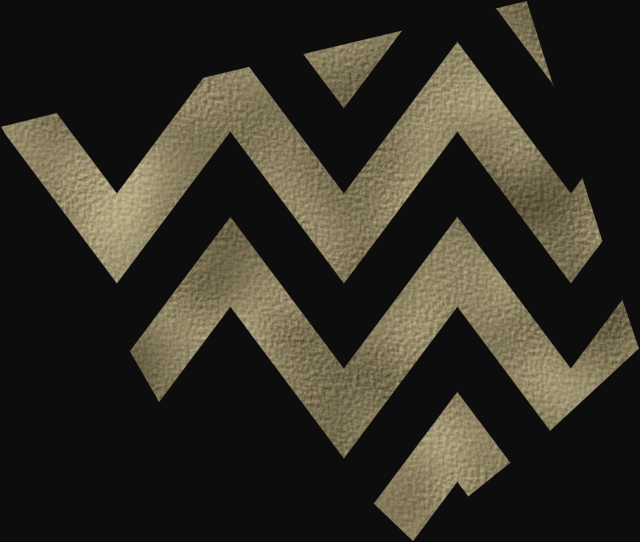
Write a Shadertoy shader that draws this pattern.

```glsl
const vec3 BLACK = vec3(0.05);
const vec3 GOLD_DARK = vec3(0.37, 0.33, 0.235);
const vec3 GOLD_LIGHT = vec3(0.67, 0.63, 0.485);
const float ASPECT = 1.18;
const int CORNERS = 13;

// Unit gradient for a lattice cell, wrapped to the period
vec2 cellGradient(vec2 cell, vec2 period) {
    vec2 c = mod(cell, period);
    vec3 q = fract(c.xyx * vec3(0.1031, 0.1030, 0.0973) + 0.137);
    q += dot(q, q.yzx + 33.33);
    float angle = 6.28319 * fract((q.x + q.y) * q.z);
    return vec2(cos(angle), sin(angle));
}

// Gradient noise that repeats after a whole number of cells
float gradientNoise(vec2 p, vec2 period) {
    vec2 i = floor(p), f = fract(p);
    vec2 u = f * f * f * (f * (f * 6.0 - 15.0) + 10.0);
    vec2 e = vec2(1.0, 0.0);
    float a = dot(cellGradient(i, period), f);
    float b = dot(cellGradient(i + e.xy, period), f - e.xy);
    float c = dot(cellGradient(i + e.yx, period), f - e.yx);
    float d = dot(cellGradient(i + e.xx, period), f - e.xx);
    return mix(mix(a, b, u.x), mix(c, d, u.x), u.y);
}

// Signed distance to a closed polygon
float polygonDistance(vec2 p, vec2 corners[CORNERS]) {
    float nearest = dot(p - corners[0], p - corners[0]);
    float side = 1.0;
    for (int i = 0, j = CORNERS - 1; i < CORNERS; j = i, i++) {
        vec2 edge = corners[j] - corners[i];
        vec2 w = p - corners[i];
        vec2 gap = w - edge * clamp(dot(w, edge) / dot(edge, edge), 0.0, 1.0);
        nearest = min(nearest, dot(gap, gap));
        bvec3 crossing = bvec3(p.y >= corners[i].y, p.y < corners[j].y,
                               edge.x * w.y > edge.y * w.x);
        if (all(crossing) || all(not(crossing))) side = -side;
    }
    return side * sqrt(nearest);
}

// Signed distance to stacked zigzag bands; pitch is (across, down)
float chevronDistance(vec2 p, vec2 valley, vec2 pitch, float rise, float thickness) {
    float zigzag = 2.0 * abs(fract((p.x - valley.x) / pitch.x + 0.5) - 0.5);
    float y = p.y - valley.y - rise * zigzag;
    float row = abs(mod(y + 0.5 * pitch.y, pitch.y) - 0.5 * pitch.y);
    float slope = 2.0 * rise / pitch.x;
    return (row - 0.5 * thickness) / sqrt(1.0 + slope * slope);
}

// Embossed grain: height difference along the light direction
float emboss(vec2 uv, vec2 cells) {
    vec2 p = uv * cells;
    vec2 toLight = vec2(-0.3, 0.35);
    return gradientNoise(p + toLight, cells) - gradientNoise(p - toLight, cells);
}

vec3 foil(vec2 uv) {
    // Broad soft sheen
    float sheen = gradientNoise(uv * vec2(6.0, 5.0) + 0.35, vec2(6.0, 5.0));
    sheen += 0.35 * gradientNoise(uv * vec2(11.0, 9.0), vec2(11.0, 9.0));

    // Crinkled grain, rougher in some patches
    float patches = gradientNoise(uv * vec2(8.0, 7.0) + 0.6, vec2(8.0, 7.0));
    float roughness = 0.36 + 0.3 * patches;
    float grain = emboss(uv, vec2(150.0, 127.0))
                + 0.6 * emboss(uv, vec2(270.0, 229.0));

    float tone = 0.53 + 0.85 * sheen + roughness * grain;
    return mix(GOLD_DARK, GOLD_LIGHT, clamp(tone, -0.45, 1.3));
}

void mainImage(out vec4 fragColor, in vec2 fragCoord) {
    vec2 uv = fragCoord / iResolution.xy;
    vec2 p = uv * vec2(ASPECT, 1.0);

    // Ragged outline that trims the bands, clear of the canvas edges
    vec2 outline[CORNERS] = vec2[CORNERS](
        vec2(0.002, 0.766), vec2(0.105, 0.7915), vec2(0.215, 0.795),
        vec2(0.377, 0.857), vec2(0.971, 0.998), vec2(1.111, 0.554),
        vec2(1.178, 0.357), vec2(1.014, 0.205), vec2(0.761, 0.002),
        vec2(0.689, 0.071), vec2(0.634, 0.077), vec2(0.425, 0.323),
        vec2(0.294, 0.257));

    float bands = chevronDistance(p, vec2(0.634, 0.237), vec2(0.4185, 0.323), 0.28, 0.166);
    float shape = max(bands, polygonDistance(p, outline));

    float blur = 0.75 / iResolution.y;
    float coverage = 1.0 - smoothstep(-blur, blur, shape);
    fragColor = vec4(mix(BLACK, foil(uv), coverage), 1.0);
}
```
